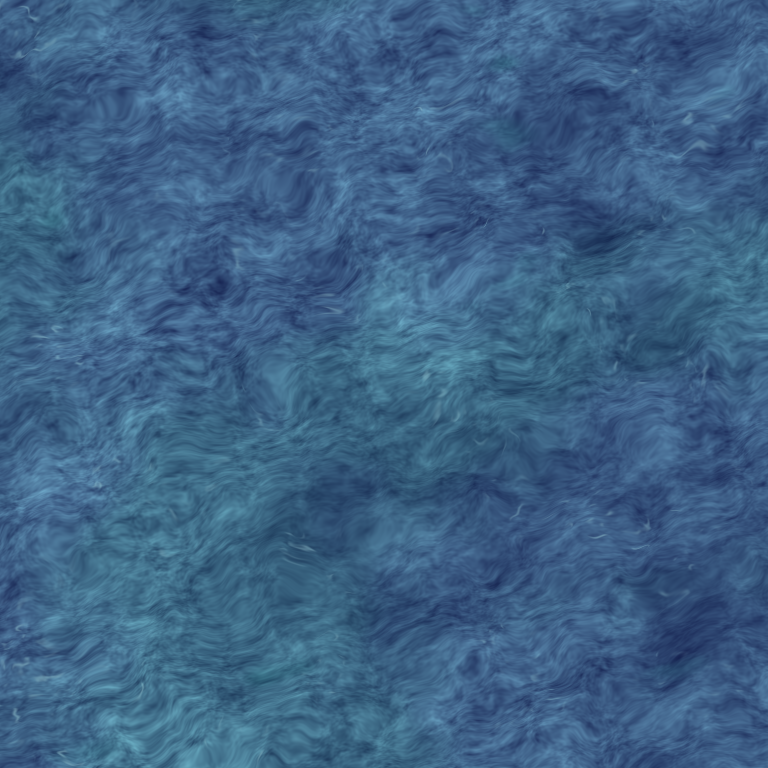
Write a WebGL 2 fragment shader that draws this texture.

```glsl
#version 300 es
precision highp float;
// Mottled blue and teal water surface, like brushed paint.
// Layers of gradient noise give clouds, blotches and fine slanted fibres;
// a slow noise shifts the hue and thin noise contours add pale flecks.

#define TILT 0.30            // slant of the strokes, radians
#define WARP 0.045           // bending of the strokes
#define CLOUD_AMOUNT 0.55
#define BLOTCH_AMOUNT 0.62
#define FIBRE_AMOUNT 0.62
#define FLECK_AMOUNT 0.50
#define BLUE vec3(0.235, 0.360, 0.520)
#define TEAL vec3(0.235, 0.410, 0.520)
#define GREEN vec3(0.150, 0.420, 0.470)
#define FOAM vec3(0.560, 0.750, 0.800)
#define TONE_RANGE vec3(0.170, 0.255, 0.230)

uniform vec2 u_resolution;
out vec4 outColor;

// Integer hash giving a gradient in -1..1
vec2 hashGradient(ivec2 cell) {
    uvec2 h = uvec2(cell) * 1664525u + 1013904223u;
    h.x += h.y * 1664525u;
    h.y += h.x * 1664525u;
    h ^= h >> 16u;
    h.x += h.y * 1664525u;
    h.y += h.x * 1664525u;
    h ^= h >> 16u;
    return vec2(h & 65535u) / 32767.5 - 1.0;
}

// Signed gradient noise
float noise(vec2 p) {
    vec2 base = floor(p);
    vec2 f = p - base;
    ivec2 cell = ivec2(base);
    vec2 w = f * f * f * (f * (f * 6.0 - 15.0) + 10.0);
    float a = dot(hashGradient(cell), f);
    float b = dot(hashGradient(cell + ivec2(1, 0)), f - vec2(1, 0));
    float c = dot(hashGradient(cell + ivec2(0, 1)), f - vec2(0, 1));
    float d = dot(hashGradient(cell + ivec2(1, 1)), f - vec2(1, 1));
    return mix(mix(a, b, w.x), mix(c, d, w.x), w.y);
}

float fbm(vec2 p, int octaves, float gain) {
    float sum = 0.0, amplitude = 1.0;
    for (int i = 0; i < octaves; i++) {
        sum += amplitude * noise(p);
        p = p * 2.03 + vec2(17.3, 9.1);
        amplitude *= gain;
    }
    return sum;
}

// Pale curled threads: zero contours of a noise, broken into short pieces
float flecks(vec2 p) {
    float thread = 1.0 - smoothstep(0.0, 0.13, abs(fbm(p * vec2(24, 38), 2, 0.6)));
    float pieces = smoothstep(0.02, 0.35, noise(p * vec2(45, 70) + 31.0));
    float clusters = smoothstep(0.0, 0.45, fbm(p * 6.0 + 53.0, 3, 0.6));
    return thread * pieces * clusters;
}

void main() {
    vec2 uv = gl_FragCoord.xy / u_resolution.y;

    // Slanted, gently bent coordinates for the strokes
    float c = cos(TILT), s = sin(TILT);
    vec2 slanted = mat2(c, -s, s, c) * uv;
    vec2 bend = vec2(fbm(uv * 7.0 + 3.7, 3, 0.5), fbm(uv * 7.0 + 71.0, 3, 0.5));
    vec2 p = slanted + WARP * bend;

    // Light and dark at three scales
    float cloud = fbm(p * vec2(2.6, 3.6) + 11.0, 4, 0.55);
    float blotch = fbm(p * vec2(8.0, 13.0) + 23.0, 5, 0.6);
    float fibre = fbm(p * vec2(36.0, 80.0) + 41.0, 3, 0.7);
    float tone = CLOUD_AMOUNT * cloud + BLOTCH_AMOUNT * blotch
               + FIBRE_AMOUNT * fibre * (1.0 + 0.8 * cloud);

    // Broad drift of hue, with a few green stains
    float hue = smoothstep(-0.22, 0.22, fbm(p * vec2(1.7, 2.3) + 5.0, 4, 0.5));
    float stain = smoothstep(0.34, 0.62, fbm(uv * vec2(4.0, 7.0) + 87.0, 3, 0.5));
    vec3 color = mix(BLUE, TEAL, hue);
    color = mix(color, GREEN, 0.6 * stain);

    color += TONE_RANGE * clamp(tone, -0.95, 1.1);
    color = mix(color, FOAM, FLECK_AMOUNT * flecks(p));
    outColor = vec4(clamp(color, 0.0, 1.0), 1.0);
}
```
